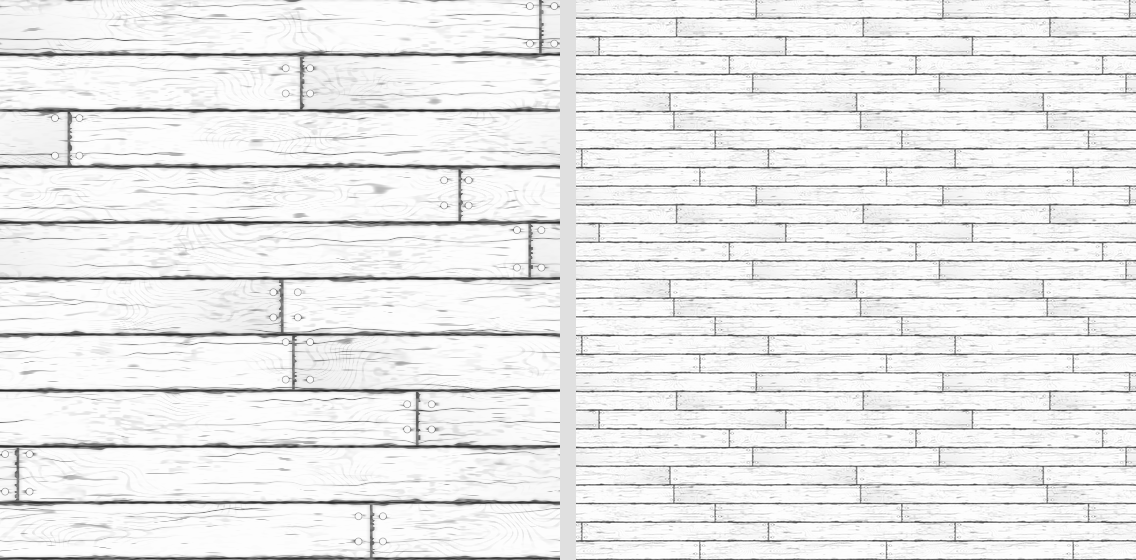
Left: one tile. Right: repeated 3 by 3.
This texture map is drawn by a WebGL 2 fragment shader. Its source:

```glsl
#version 300 es
precision highp float;
// Whitewashed plank wall: ten rows of boards, each with one butt joint and four nails.
// Rows come from fract(); every board is measured from its own joint, so the grain
// breaks only under dark gaps, while noise along the gaps wraps across the canvas.

#define ROWS 10.0
#define GAP_HALF 0.0021
#define GAP_WEAR 0.0050
#define JOINT_HALF 0.0023
#define NAIL_RADIUS 0.0062
#define NAIL_SPREAD 0.0218
#define CRACKS 5
#define CRACK_HALF 0.0004
#define GRAIN_DEPTH 0.085
#define END_SHADE 0.06
#define PAINT 0.993

uniform vec2 u_resolution;
out vec4 fragColor;

// Per row from top to bottom: joint position, nail offset from it, shaded side of it
const float JOINTS[10] = float[10](.965, .538, .123, .821, .946, .504, .524, .745, .032, .663);
const float NAIL_SHIFT[10] = float[10](.003, -.006, -.003, -.006, -.001, .006, .008, .004, -.001, -.001);
const float SHADED_SIDE[10] = float[10](1., 1., -1., 0., 1., -1., 1., .5, -.4, 0.);

float hash(vec2 p) {
  vec3 q = fract(p.xyx * 0.1031);
  q += dot(q, q.yzx + 33.33);
  return fract((q.x + q.y) * q.z);
}

// Value noise that repeats in x after a whole number of cells
float noise(vec2 p, float period) {
  vec2 cell = floor(p), t = fract(p);
  t = t * t * (3.0 - 2.0 * t);
  float x0 = mod(cell.x, period), x1 = mod(cell.x + 1.0, period);
  float low = mix(hash(vec2(x0, cell.y)), hash(vec2(x1, cell.y)), t.x);
  float high = mix(hash(vec2(x0, cell.y + 1.0)), hash(vec2(x1, cell.y + 1.0)), t.x);
  return mix(low, high, t.y);
}

// Noise on a board, with its own cell counts along and across
float boardNoise(vec2 board, float along, float across, float seed) {
  return noise(vec2(board.x * along, board.y * across + seed), along);
}

float inside(float dist, float pixel) {
  return 1.0 - smoothstep(-pixel, pixel, dist);
}

// Paint tone with grain, knots, streaks and cracks
float woodTone(vec2 board, float row, float pixel) {
  float seed = row * 61.0 + 7.0;
  float bend = (boardNoise(board, 7.0, 1.5, seed) - 0.5) * 0.16
             + (boardNoise(board, 37.0, 4.0, seed + 9.0) - 0.5) * 0.04;
  vec2 bent = vec2(board.x, board.y + bend);
  float tone = PAINT;

  // Soft grey beside some joints
  float shade = SHADED_SIDE[int(row)];
  float endFade = smoothstep(0.3, 0.0, shade > 0.0 ? board.x : 1.0 - board.x);
  tone -= END_SHADE * abs(shade) * endFade * (0.4 + 0.6 * board.y);

  // Short fibres in patches
  float patches = smoothstep(0.45, 0.85, boardNoise(board, 11.0, 3.0, seed + 400.0));
  float fibres = smoothstep(0.5, 0.9, boardNoise(bent, 73.0, 34.0, seed + 800.0));
  tone -= GRAIN_DEPTH * fibres * (0.12 + patches);

  // Broken contour rings of the growth pattern
  float growth = boardNoise(board, 6.0, 1.7, seed + 1200.0) + 0.3 * boardNoise(board, 17.0, 4.0, seed + 1300.0);
  float rings = smoothstep(0.3, 1.0, sin(growth * 85.0));
  float ringArea = smoothstep(0.45, 0.8, boardNoise(board, 7.0, 2.0, seed + 1500.0));
  tone -= 0.10 * rings * ringArea * boardNoise(bent, 91.0, 20.0, seed + 1700.0);

  // Thin scratches
  tone -= 0.28 * smoothstep(0.84, 0.99, boardNoise(bent, 21.0, 25.0, seed + 2000.0));

  // Long wandering cracks that fade in and out
  for (int i = 0; i < CRACKS; i++) {
    float k = float(i), chance = hash(vec2(seed, k));
    float center = (k + 0.5 + 0.7 * (chance - 0.5)) / float(CRACKS);
    float wander = (boardNoise(vec2(board.x, k), 9.0, 1.0, seed + 2400.0) - 0.5) * 0.10
                 + (boardNoise(vec2(board.x, k), 43.0, 1.0, seed + 2600.0) - 0.5) * 0.045;
    float run = smoothstep(0.42, 0.9, boardNoise(vec2(board.x, k), 8.0, 1.0, seed + 2800.0));
    float dist = (board.y - center - wander) / ROWS;
    tone -= (0.25 + 0.45 * chance) * run * inside(abs(dist) - CRACK_HALF, pixel);
    tone -= 0.035 * run * smoothstep(0.004, 0.0, abs(dist));
  }
  return tone;
}

void main() {
  vec2 uv = gl_FragCoord.xy / u_resolution;
  float pixel = 0.75 / min(u_resolution.x, u_resolution.y);

  // Row, gap and board coordinates
  float v = (1.0 - uv.y) * ROWS + 0.026;
  float row = mod(floor(v), ROWS), gap = mod(floor(v + 0.5), ROWS);
  float gapY = (fract(v + 0.5) - 0.5) / ROWS;
  float joint = JOINTS[int(row)];
  vec2 board = vec2(fract(uv.x - joint), fract(v));
  float jointX = fract(uv.x - joint + 0.5) - 0.5;
  float tone = woodTone(board, row, pixel);

  // Nails with stained fibres beside them
  float halfSpan = mod(row, 2.0) < 0.5 ? 0.0335 : 0.0225;
  vec2 nail = vec2(abs(jointX - NAIL_SHIFT[int(row)]) - NAIL_SPREAD, abs(board.y - 0.47) / ROWS - halfSpan);
  float stain = smoothstep(0.017, 0.004, abs(nail.x)) * smoothstep(0.005, 0.001, abs(nail.y));
  tone -= 0.5 * stain * smoothstep(0.3, 0.8, boardNoise(board, 97.0, 42.0, row * 53.0));
  float head = length(nail) - NAIL_RADIUS;
  tone = mix(tone, 0.975, inside(head, pixel));
  tone -= 0.40 * inside(abs(head) - 0.0005, pixel);

  // Joint with one chipped end
  float side = step(0.0, jointX);
  float chips = smoothstep(0.45, 0.8, noise(vec2(side + row * 2.0, board.y * 31.0), 20.0));
  float chipDepth = 0.0034 * chips * step(0.5, abs(side - step(0.6, hash(vec2(row, 5.0)))));
  float jointEdge = abs(jointX) - JOINT_HALF - chipDepth;
  tone -= 0.07 * smoothstep(0.008, 0.0, jointEdge);
  float jointTone = 0.32 + 0.26 * noise(vec2(uv.x * 200.0, board.y * 24.0 + row * 31.0), 200.0);
  tone = mix(tone, jointTone, inside(jointEdge, pixel));

  // Gaps between rows: worn lips, then a dark mottled core
  float lip = gap * 2.0 + step(0.0, gapY) + 300.0;
  float wear = smoothstep(0.5, 0.95, noise(vec2(uv.x * 23.0, lip), 23.0));
  float ragged = noise(vec2(uv.x * 89.0, lip + 50.0), 89.0);
  float lipEdge = abs(gapY) - GAP_HALF - GAP_WEAR * wear * (0.35 + 0.65 * ragged);
  tone -= 0.10 * smoothstep(0.006, 0.0, lipEdge) * (0.3 + 0.7 * ragged);
  float mottle = noise(vec2(uv.x * 110.0, gapY * 500.0 + gap * 31.0 + 40.0), 110.0);
  tone = mix(tone, 0.38 + 0.26 * mottle, inside(lipEdge, pixel));
  float coreTone = 0.16 + 0.34 * mottle * noise(vec2(uv.x * 13.0, gap + 90.0), 13.0);
  tone = mix(tone, coreTone, inside(abs(gapY) - GAP_HALF * (0.55 + 0.5 * ragged), pixel));

  fragColor = vec4(vec3(clamp(tone, 0.0, 1.0)), 1.0);
}
```
